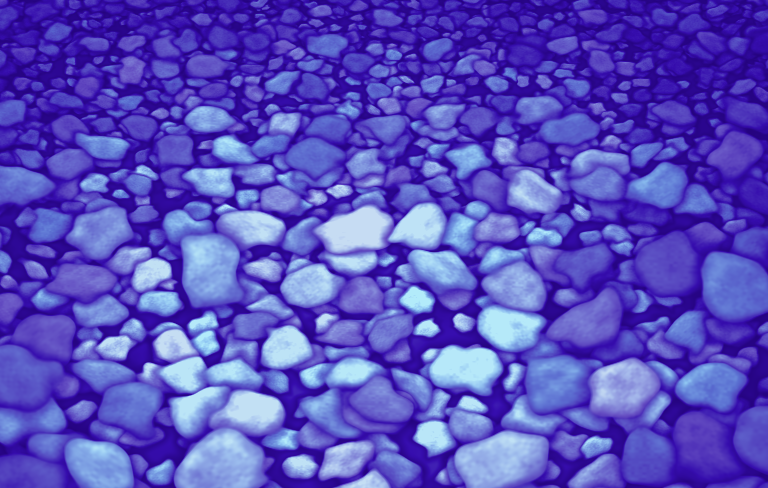
A Shadertoy shader for this texture:

```glsl
// A bank of wet pebbles receding into violet shade, seen in soft focus.
// Rows of rounded polygon stones shrink towards a horizon and are painted
// back to front, small sizes first; one tone is then mapped to a blue ramp.

const float HORIZON = 0.87;      // height where stones would vanish
const float BIG_CELL = 0.135;    // widest stone spacing at the lower edge
const float LAYER_RATIO = 0.69;  // size step between stone layers
const int LAYERS = 3;
const float ROW_STEP = 0.68;     // row spacing relative to the cell width
const int FACETS = 7;            // sides of each rounded stone
const float SOFTNESS = 0.0032;   // edge blur in canvas widths
const float GAP_TONE = 0.10;
const float EXPOSURE = 1.10;
const vec2 LIGHT_CENTRE = vec2(0.45, 0.19);
const vec2 LIGHT_DIR = vec2(-0.15, 0.95);

vec3 hash3(vec3 p) {
    p = fract(p * vec3(0.1031, 0.1030, 0.0973));
    p += dot(p, p.yxz + 33.33);
    return fract((p.xxy + p.yxx) * p.zyx);
}

// Two channels of smooth value noise
vec2 noise2(vec2 p, float seed) {
    vec2 i = floor(p), f = fract(p);
    f = f * f * (3.0 - 2.0 * f);
    vec2 a = hash3(vec3(i, seed)).xy;
    vec2 b = hash3(vec3(i + vec2(1, 0), seed)).xy;
    vec2 c = hash3(vec3(i + vec2(0, 1), seed)).xy;
    vec2 d = hash3(vec3(i + vec2(1, 1), seed)).xy;
    return mix(mix(a, b, f.x), mix(c, d, f.x), f.y);
}

// Rounded polygon: x is 1 on the outline, yz is the outward slope
vec3 stoneShape(vec2 q, vec3 id) {
    float total = 0.0;
    vec2 slope = vec2(0.0);
    for (int k = 0; k < FACETS; k++) {
        vec3 h = hash3(id + float(k) * 7.31);
        float angle = 6.2832 * (float(k) + 0.8 * h.x) / float(FACETS);
        vec2 n = vec2(cos(angle), sin(angle)) / mix(0.72, 1.12, h.y);
        float w = max(dot(q, n), 0.0);
        float w5 = w * w * w * w * w;
        total += w5 * w;
        slope += w5 * n;
    }
    float g = pow(total + 1e-6, 1.0 / 6.0);
    return vec3(g, slope / pow(g, 5.0));
}

// Paints one stone and its shadow over surface = (tone, warmth)
void paintStone(inout vec2 surface, vec2 offset, float cell, vec3 id, float depth) {
    vec3 look = hash3(id + 3.7), form = hash3(id + 19.1);
    float size = mix(0.40, 0.64, form.x);
    float turn = (form.y - 0.5) * 1.7;
    float c = cos(turn), s = sin(turn);
    mat2 spin = mat2(c, -s, s, c);
    vec2 radii = size * vec2(1.0, mix(0.62, 0.95, form.z));
    vec2 flatten = vec2(1.0, mix(0.90, 0.68, depth));
    vec2 q = spin * (offset / flatten) / radii;
    if (dot(q, q) > 4.0) return;

    float seed = look.x * 91.0;
    vec2 bend = noise2(q * 1.7 + 20.0, seed) - 0.5;
    vec3 shape = stoneShape(q + 0.42 * bend, id);
    float g = shape.x;
    vec2 tilt = (shape.yz * radii.x / radii) * spin * pow(min(g, 1.1), 3.0);

    // Facet light, dark rim, broad stains and fine grain
    float shade = 0.86 + 0.30 * clamp(dot(tilt, LIGHT_DIR), -1.4, 0.8);
    shade *= 1.0 - 0.38 * smoothstep(0.68, 1.05, g);
    float stain = noise2(q * 2.6 + 40.0, seed + 5.0).x - 0.5;
    float grain = noise2(q * 11.0 + 60.0, seed + 9.0).x - 0.5;
    float tone = mix(0.52, 1.14, look.y) * shade * (1.0 + 0.34 * stain + 0.15 * grain);

    float edge = min(SOFTNESS / (cell * size), 0.45);
    float shadow = 1.0 - smoothstep(0.85, 1.42 + edge, g);
    float cover = 1.0 - smoothstep(1.0 - edge, 1.0 + edge, g);
    surface.x *= 1.0 - 0.72 * shadow;
    surface = mix(surface, vec2(tone, look.z - 0.4), cover);
}

// One size of stones, from the farthest nearby row to the closest
void paintLayer(inout vec2 surface, vec2 p, float cellWidth, float presence, float layer) {
    float rate = ROW_STEP * cellWidth / HORIZON;
    float row = floor(-log(max(1.0 - p.y / HORIZON, 0.05)) / rate);
    for (int j = 2; j >= -2; j--) {
        float r = row + float(j);
        float scale = exp(-rate * (r + 0.5));
        float cell = cellWidth * scale;
        float shift = hash3(vec3(r, layer, 5.0)).x;
        float u = (p.x - 0.5) / cell + shift;
        for (int i = -1; i <= 1; i++) {
            vec3 id = vec3(floor(u) + float(i) + 50.0, r + 50.0, layer * 17.0 + 1.0);
            vec3 place = hash3(id);
            if (place.z > presence) continue;
            vec2 jitter = (place.xy - 0.5) * vec2(0.55, 0.42);
            vec2 centre = vec2(id.x - 49.5 - shift, 0.0) + jitter;
            vec2 offset = vec2((p.x - 0.5) / cell, (p.y - HORIZON * (1.0 - scale)) / cell);
            paintStone(surface, offset - centre, cell, id, 1.0 - scale);
        }
    }
}

vec3 blueRamp(float tone) {
    vec3 ramp[7] = vec3[7](
        vec3(0.14, 0.01, 0.49), vec3(0.21, 0.05, 0.68), vec3(0.33, 0.27, 0.75),
        vec3(0.39, 0.42, 0.81), vec3(0.48, 0.58, 0.87), vec3(0.60, 0.76, 0.94),
        vec3(0.73, 0.90, 0.97));
    float t = clamp(tone, 0.0, 0.999) * 6.0;
    int k = int(t);
    return mix(ramp[k], ramp[k + 1], fract(t));
}

void mainImage(out vec4 fragColor, in vec2 fragCoord) {
    vec2 p = fragCoord / iResolution.x;
    vec2 surface = vec2(GAP_TONE + 0.12 * noise2(p * 30.0, 2.0).x, 0.0);
    for (int k = LAYERS - 1; k >= 0; k--) {
        float presence = 0.50 + 0.25 * float(k);
        paintLayer(surface, p, BIG_CELL * pow(LAYER_RATIO, float(k)), presence, float(k));
    }

    // Light pools low in the middle and fades to the top and sides
    float away = length((p - LIGHT_CENTRE) * vec2(0.95, 1.25));
    float light = EXPOSURE * (1.0 - 0.72 * smoothstep(0.12, 0.72, away));
    float tone = surface.x * light;
    vec3 warmth = vec3(0.08, -0.06, -0.03) * surface.y * smoothstep(0.15, 0.5, tone);
    fragColor = vec4(blueRamp(tone) + warmth, 1.0);
}
```
